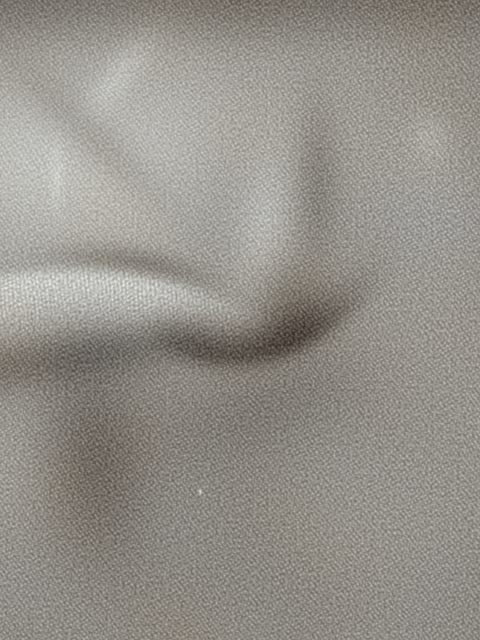
Reproduce this texture procedurally as a Shadertoy shader.

```glsl
// Softly folded grey twill cloth in diffuse light.
// Broad Gaussian shades and two curved folds set the tone; a fine
// diagonal weave, broken up by gradient noise, adds the grain.

#define DARK vec3(0.29, 0.265, 0.245)
#define MID vec3(0.51, 0.49, 0.46)
#define LIGHT vec3(0.76, 0.76, 0.74)
#define BASE_TONE 0.535
#define GRAIN 0.092
#define TWILL vec2(100.0, 78.0)
#define CROSS vec2(-58.0, 108.0)
#define RIBS vec2(118.0, 12.0)
#define FUZZ 165.0
#define TAU 6.2831853

vec2 hashGradient(vec2 cell) {
    vec3 h = fract(cell.xyx * vec3(0.1031, 0.1030, 0.0973));
    h += dot(h, h.yzx + 33.33);
    float angle = TAU * fract((h.x + h.y) * h.z);
    return vec2(cos(angle), sin(angle));
}

float gradientNoise(vec2 p) {
    vec2 i = floor(p), f = fract(p);
    vec2 w = f * f * f * (f * (f * 6.0 - 15.0) + 10.0);
    vec2 e = vec2(0.0, 1.0);
    float a = dot(hashGradient(i), f);
    float b = dot(hashGradient(i + e.yx), f - e.yx);
    float c = dot(hashGradient(i + e.xy), f - e.xy);
    float d = dot(hashGradient(i + e.yy), f - e.yy);
    return 1.4 * mix(mix(a, b, w.x), mix(c, d, w.x), w.y);
}

float bell(float x, float width) {
    return exp(-x * x / (width * width));
}

// Rotated elliptical Gaussian
float blob(vec2 p, vec2 centre, vec2 radius, float angle) {
    float c = cos(angle), s = sin(angle);
    vec2 d = mat2(c, -s, s, c) * (p - centre) / radius;
    return exp(-dot(d, d));
}

// Signed height above the top edge of the left roll
float rollEdge(vec2 p) {
    return p.y - 0.776 + 0.6 * (p.x - 0.15) * (p.x - 0.15);
}

float rollMask(vec2 p) {
    float d = rollEdge(p);
    float lit = (1.0 - smoothstep(-0.025, 0.015, d)) * smoothstep(-0.18, -0.02, d);
    return lit * (1.0 - smoothstep(0.3, 0.62, p.x));
}

float broadShade(vec2 p) {
    float tone = 0.19 * blob(p, vec2(0.1, 0.98), vec2(0.42, 0.28), -0.2);
    tone += 0.07 * blob(p, vec2(0.45, 1.12), vec2(0.3, 0.16), 0.3);
    tone += 0.06 * blob(p, vec2(0.88, 0.95), vec2(0.2, 0.25), 0.0);
    tone += 0.05 * blob(p, vec2(0.95, 0.4), vec2(0.25, 0.4), 0.0);
    tone += 0.06 * blob(p, vec2(0.0, 0.36), vec2(0.1, 0.25), 0.0);
    tone -= 0.12 * smoothstep(1.2, 1.36, p.y);
    tone -= 0.11 * blob(p, vec2(0.2, 0.38), vec2(0.1, 0.2), 0.12);
    tone -= 0.07 * blob(p, vec2(0.52, 0.48), vec2(0.22, 0.1), 0.3);
    tone -= 0.09 * blob(p, vec2(0.19, 1.05), vec2(0.2, 0.045), -0.75);
    tone += 0.08 * blob(p, vec2(0.25, 1.18), vec2(0.1, 0.035), 0.9);
    tone += 0.05 * blob(p, vec2(0.118, 0.96), vec2(0.015, 0.07), 0.0);
    tone += 0.06 * blob(p, vec2(0.895, 1.047), vec2(0.04, 0.05), 0.3);
    return tone;
}

float foldShade(vec2 p) {
    // Upright bend and the valley to its right
    float tone = 0.11 * blob(p, vec2(0.55, 0.86), vec2(0.06, 0.16), -0.15);
    tone -= 0.09 * blob(p, vec2(0.66, 0.96), vec2(0.045, 0.17), 0.0);
    tone -= 0.09 * blob(p, vec2(0.6, 0.71), vec2(0.07, 0.08), 0.4);
    // Left roll with shadows above and below
    float left = 1.0 - smoothstep(0.3, 0.5, p.x);
    tone += 0.16 * rollMask(p);
    tone -= 0.13 * bell(rollEdge(p) - 0.025, 0.028) * left * smoothstep(0.0, 0.3, p.x);
    tone -= 0.13 * bell(p.y - 0.565 - 0.17 * p.x, 0.055) * left;
    // Deep curved crease, crisper on its lower side
    float crease = p.y - 0.597 - 1.6 * (p.x - 0.48) * (p.x - 0.48);
    float ends = smoothstep(0.27, 0.45, p.x) * (1.0 - smoothstep(0.58, 0.84, p.x));
    tone -= 0.25 * ends * bell(crease, crease > 0.0 ? 0.062 : 0.032);
    return tone;
}

float weave(vec2 p, float roll) {
    vec2 q = p + 0.005 * vec2(gradientNoise(p * 9.0), gradientNoise(p * 9.0 + 40.0));
    float twill = sin(TAU * dot(q, TWILL));
    float ribs = sin(TAU * dot(q, RIBS));
    float thread = sin(TAU * dot(q, CROSS));
    float strands = mix(twill, ribs, roll) * (0.65 + 0.4 * thread);
    return 0.6 * strands + 0.25 * thread + 1.2 * gradientNoise(q * FUZZ);
}

void mainImage(out vec4 fragColor, in vec2 fragCoord) {
    vec2 p = fragCoord / iResolution.x;
    float drift = gradientNoise(p * 3.5 + 7.0);
    float tone = BASE_TONE + broadShade(p) + foldShade(p) + 0.025 * drift;

    float roll = rollMask(p);
    float sheen = blob(p, vec2(0.15, 1.05), vec2(0.4, 0.3), 0.0);
    tone += GRAIN * (1.0 + 0.3 * roll - 0.3 * sheen) * weave(p, roll);

    // Small pale fleck of lint
    tone += 0.35 * blob(p, vec2(0.417, 0.309), vec2(0.003, 0.005), 0.4);

    vec3 cloth = tone < MID.g
        ? mix(DARK, MID, (tone - DARK.g) / (MID.g - DARK.g))
        : mix(MID, LIGHT, (tone - MID.g) / (LIGHT.g - MID.g));
    cloth += vec3(0.008, 0.0, -0.012) * gradientNoise(p * 4.0 + 21.0);
    fragColor = vec4(clamp(cloth, 0.0, 1.0), 1.0);
}
```
